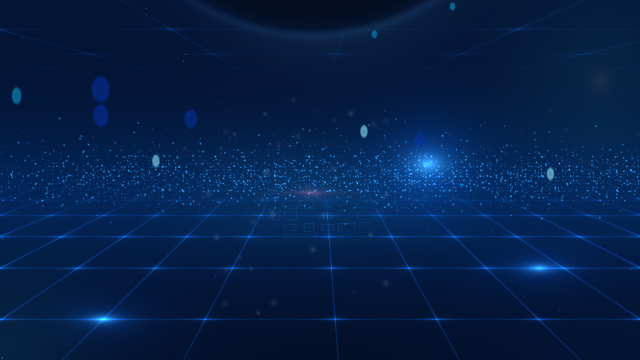
A Shadertoy shader for this background:

```glsl
// A dark blue digital space: perspective grids on floor and ceiling, a band of
// glittering particles, lens flares, soft discs and a planet rim at the top.
// Positions are in units of canvas height.

const vec3 NIGHT = vec3(0.013, 0.08, 0.205);
const vec3 HAZE = vec3(0.0, 0.06, 0.13);
const vec3 TEAL = vec3(0.014, 0.056, 0.056);
const vec3 LINE_BLUE = vec3(0.03, 0.24, 0.58);
const vec3 NODE_BLUE = vec3(0.07, 0.4, 0.76);
const vec3 SPARK = vec3(0.15, 0.5, 0.7);
const vec3 DISC_BLUE = vec3(0.02, 0.19, 0.64);
const vec3 DISC_PALE = vec3(0.44, 0.73, 0.83);
const vec3 DISC_CYAN = vec3(0.03, 0.5, 0.7);
const vec3 DUST = vec3(0.18, 0.17, 0.16);
const vec2 FLOOR_VANISH = vec2(0.887, 0.708);
const vec2 ROOF_VANISH = vec2(0.884, 0.678);
const vec2 MAIN_FLARE = vec2(1.19, 0.544);
const vec2 PLANET = vec2(0.868, 1.53);
const float PLANET_RADIUS = 0.627;
const float BAND_Y = 0.5;

float hash(vec2 p) {
    vec3 q = fract(vec3(p.xyx) * 0.1031);
    q += dot(q, q.yzx + 33.33);
    return fract((q.x + q.y) * q.z);
}

float bell(float x, float width) { x /= width; return exp(-x * x); }

float foldTo(float x, float first, float gap) {
    return mod(x - first + 0.5 * gap, gap) - 0.5 * gap;
}

// Grid with rays of slope u at distance d from the horizon
vec3 gridLight(float u, float d, vec2 ray, vec2 row, float px) {
    float dx = abs(foldTo(u, ray.x, ray.y)) * d;
    float dy = abs(foldTo(1.0 / d, row.x, row.y)) * d * d;
    float width = max(0.0019, 0.6 * px);
    float rays = bell(dx / sqrt(1.0 + u * u), width) * (0.3 + 0.35 * exp(-dy / 0.025));
    float rows = bell(dy, width) * (0.18 + 0.5 * exp(-dx / 0.045));
    float node = exp(-dx / 0.022 - dy / 0.005);
    return LINE_BLUE * (rays + rows) + NODE_BLUE * node * 0.4;
}

// Soft ellipse with a brighter border
float disc(vec2 p, vec2 radius, float px) {
    float r = length(p / radius);
    float soft = 0.13 + 0.7 * px / radius.x;
    return (1.0 - smoothstep(1.0 - soft, 1.0 + soft, r)) * (0.75 + 0.25 * min(r * r, 1.0));
}

// Layered dots, dense near the band and sparse above it
vec3 particles(vec2 p, float px) {
    float light = 0.0;
    for (int i = 0; i < 4; i++) {
        float layer = float(i), size = 0.0095 + 0.0045 * layer;
        vec2 id = floor(p / size), key = id + 71.0 * layer;
        float y = (id.y + 0.5) * size - BAND_Y;
        float density = 0.58 * bell(y, 0.052) + 0.12 * bell(y - 0.04, 0.085);
        density *= 0.45 + 0.55 * smoothstep(0.05, 0.3, p.x);
        vec2 jitter = 0.25 + 0.5 * vec2(hash(key + 13.7), hash(key + 41.3));
        float shade = hash(key + 87.1);
        float radius = max(0.0012 + 0.0012 * shade, 0.65 * px);
        float dotLight = bell(length(p - (id + jitter) * size), radius);
        light += dotLight * step(hash(key), density) * (0.15 + 0.75 * shade * shade);
    }
    return SPARK * light;
}

// Faint rectangular outlines below the centre
float circuits(vec2 p, float px) {
    vec2 size = vec2(0.052, 0.032), id = floor(p / size);
    vec2 halfSize = size * (0.2 + 0.25 * vec2(hash(id), hash(id + 9.0)));
    vec2 q = abs((fract(p / size) - 0.5) * size) - halfSize;
    float mask = bell(p.x - 0.89, 0.13) * bell(p.y - 0.39, 0.045);
    return bell(max(q.x, q.y), max(0.0015, 0.6 * px)) * mask * step(0.35, hash(id + 4.0));
}

vec3 flare(vec2 p) {
    float core = exp(-length(p * vec2(0.55, 1.5)) / 0.012);
    float streak = exp(-abs(p.x) / 0.065 - abs(p.y) / 0.005);
    float halo = exp(-length(p * vec2(0.55, 1.3)) / 0.04);
    return vec3(0.22, 0.52, 0.6) * core + NODE_BLUE * streak * 0.43 + vec3(0.0, 0.1, 0.28) * halo;
}

void mainImage(out vec4 fragColor, in vec2 fragCoord) {
    float px = 1.0 / iResolution.y;
    vec2 p = fragCoord * px;

    // Night gradient, central haze and teal corners
    vec3 color = NIGHT + HAZE * bell(p.y - 0.46, 0.19);
    color += TEAL * (bell(length((p - vec2(0.87, 0.46)) * vec2(0.6, 1.5)), 0.2)
        + bell(length(p - vec2(1.68, 0.78)), 0.28) + bell(length(p), 0.25));
    color *= 1.0 - 0.22 * bell(p.y, 0.15) * bell(p.x - 0.9, 0.6);

    // Planet with a diffuse rim
    float rim = length(p - PLANET) - PLANET_RADIUS;
    color = mix(vec3(0.012, 0.05, 0.12), color, smoothstep(-0.07, 0.02, rim));
    color += vec3(0.02, 0.045, 0.063) * bell(rim, 0.013);
    color += vec3(0.04, 0.065, 0.07) * exp(-max(rim, 0.0) / 0.08)
        * smoothstep(-0.02, 0.015, rim) * bell(p.x - 0.98, 0.4);

    // Floor and ceiling grids
    float d = max(FLOOR_VANISH.y - p.y, 0.01);
    float u = (p.x - FLOOR_VANISH.x) / d - 0.008;
    u = u < -0.295 ? -u : u;
    color += gridLight(u, d, vec2(0.066, 0.475), vec2(1.681, 0.527), px) * smoothstep(0.2, 0.42, d);
    d = max(p.y - ROOF_VANISH.y, 0.01);
    u = (p.x - ROOF_VANISH.x) / d;
    color += gridLight(u, d, vec2(0.3, 2.0), vec2(4.15, 1.68), px)
        * 0.38 * smoothstep(0.1, 0.24, d) * smoothstep(-0.02, 0.03, rim);

    color += particles(p, px) + vec3(0.01, 0.08, 0.13) * circuits(p, px);

    // Main light, two flares on the grid and a red streak
    vec2 m = p - MAIN_FLARE;
    color += vec3(0.0, 0.15, 0.38) * exp(-length(m) / 0.075);
    color += vec3(0.3, 0.52, 0.5) * exp(-length(m * vec2(0.75, 1.2)) / 0.025);
    color += flare(p - vec2(1.498, 0.255)) + flare(p - vec2(0.287, 0.113));
    vec2 red = p - vec2(0.863, 0.465);
    color += vec3(0.26, 0.05, 0.07) * exp(-abs(red.x) / 0.06 - abs(red.y) / 0.005);
    color += vec3(0.2, 0.12, 0.14) * exp(-length(red * vec2(0.6, 1.3)) / 0.014);
    color += vec3(0.08, 0.03, 0.02) * bell(length(p - vec2(1.667, 0.775)), 0.03);

    // Floating discs along gentle curves
    for (int i = 0; i < 4; i++) {
        float k = float(i);
        vec2 at = vec2(0.28 + 0.25 * pow(max(k - 1.0, 0.0), 1.83),
            0.752 - 0.05 * k - 0.025 * sin(k * 1.963));
        vec2 size = (0.024 - 0.0035 * k) * vec2(1.0, 1.45);
        color = mix(color, DISC_BLUE, 0.68 * disc(p - at, size, px));
        if (i > 2) continue;
        at = vec2(0.433 + 0.548 * k, 0.553 - 0.018 * k) + vec2(0.03, 0.1) * sin(k * 1.571);
        color = mix(color, DISC_PALE, 0.95 * disc(p - at, vec2(0.0095, 0.0165), px));
        at = vec2(1.04 + 0.217 * k, 0.905 + 0.077 * k);
        color = mix(color, DISC_CYAN, 0.9 * disc(p - at, vec2(0.007, 0.01), px));
    }
    color = mix(color, DISC_CYAN, 0.9 * disc(p - vec2(0.046, 0.734), vec2(0.0125, 0.022), px));

    // Scattered dull dust
    for (int i = 0; i < 36; i++) {
        vec2 key = vec2(float(i) + 3.0, 17.0);
        vec2 at = vec2(0.5 + 0.65 * hash(key), 0.13 + 0.6 * hash(key.yx));
        float speck = bell(length(p - at), 0.004 + 0.005 * hash(key + 5.0));
        color += DUST * speck * (0.2 + 0.5 * hash(key + 8.0));
    }
    fragColor = vec4(clamp(color, 0.0, 1.0), 1.0);
}
```
